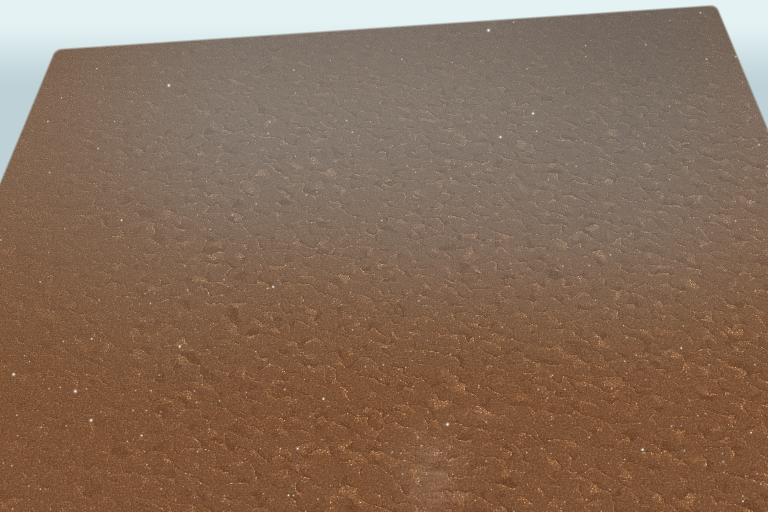
This texture is drawn by a Shadertoy shader. Its source:

```glsl
// A brown glitter-leather panel seen in perspective against a pale wall.
// Warped cells with lit upper rims make the pebbled grain; hashed dots gather
// on the rims as glitter, and a grey haze of reflected light lies on top.

vec2 hash2(vec2 p) {
    vec3 q = fract(p.xyx * vec3(0.1031, 0.1030, 0.0973));
    q += dot(q, q.yzx + 33.33);
    return fract((q.xx + q.yz) * q.zy);
}

float corner(vec2 cell, vec2 offset) {
    return dot(hash2(cell) * 2.0 - 1.0, offset);
}

float gradientNoise(vec2 p) {
    vec2 i = floor(p), f = p - i;
    vec2 u = f * f * f * (f * (f * 6.0 - 15.0) + 10.0);
    vec2 e = vec2(1, 0);
    return mix(mix(corner(i, f), corner(i + e, f - e), u.x),
               mix(corner(i + e.yx, f - e.yx), corner(i + 1.0, f - 1.0), u.x), u.y);
}

float smoothMax(float a, float b, float k) {
    float h = max(k - abs(a - b), 0.0) / k;
    return max(a, b) + h * h * k * 0.25;
}

// Signed distance to the tilted panel, negative inside
float panelDistance(vec2 p) {
    vec2 topLeft = vec2(0.107, 0.903), topRight = vec2(1.397, 0.99);
    float left = dot(p - topLeft, vec2(-0.924, 0.382));
    float right = dot(p - topRight, vec2(0.923, 0.384));
    float top = dot(p - topLeft, vec2(-0.067, 0.998));
    return smoothMax(smoothMax(left, top, 0.012), right, 0.012);
}

// Pebbled grain: x is the lit upper rim, y the shadow under it
vec2 pebbles(vec2 p) {
    vec2 w = mat2(1.0, 0.25, -0.25, 1.0) * p * vec2(27.0, 37.0);
    w += 0.9 * vec2(gradientNoise(w * 0.8), gradientNoise(w * 0.8 + 17.0));
    w += 0.35 * vec2(gradientNoise(w * 2.3 + 3.0), gradientNoise(w * 2.3 + 29.0));
    vec2 id = floor(w), nearest = vec2(0);
    float first = 9.0, second = 9.0;
    for (int j = -1; j <= 1; j++)
    for (int i = -1; i <= 1; i++) {
        vec2 cell = id + vec2(i, j);
        vec2 r = w - cell - hash2(cell + 61.0);
        float d = length(r);
        second = min(second, max(first, d));
        if (d < first) { first = d; nearest = r; }
    }
    float edge = second - first;
    float up = (nearest.y + 0.3 * nearest.x) / max(first, 0.001);
    float broken = smoothstep(-0.3, 0.25, gradientNoise(w * 1.1 + 11.0));
    float lit = smoothstep(0.42, 0.08, edge) * smoothstep(0.0, 0.7, up);
    float dark = smoothstep(0.50, 0.05, edge) * smoothstep(0.0, 0.7, -up);
    return vec2(lit, dark) * broken;
}

// One soft dot in a share of the grid cells: x is brightness, y is tint
vec2 sparkle(vec2 p, float cells, float share, float radius) {
    vec2 g = p * cells, id = floor(g);
    vec2 centre = 0.2 + 0.6 * hash2(id + 41.0);
    vec2 rnd = hash2(id + 7.0);
    float d = length(fract(g) - centre) / cells;
    float size = radius * (0.6 + 0.6 * rnd.y);
    return vec2(exp(-d * d / (size * size)) * step(rnd.x, share), rnd.y);
}

void mainImage(out vec4 fragColor, in vec2 fragCoord) {
    vec2 p = fragCoord / iResolution.y;
    p.x += 0.5 * (1.497 - iResolution.x / iResolution.y);
    vec2 surface = (p - vec2(0.75, 0.0)) / (1.0 - 0.37 * p.y);

    // Wall, bluer and darker beside the panel
    vec3 wall = mix(vec3(0.895, 0.95, 0.955), vec3(0.74, 0.82, 0.84),
                    smoothstep(0.97, 0.82, p.y));

    // Brown base with a slow, wide grey haze
    float drift = 0.07 * gradientNoise(p * vec2(2.2, 3.0) + 3.0);
    float haze = smoothstep(0.18, 0.78, p.y + drift);
    haze *= mix(0.45, 1.0, smoothstep(-0.12, 0.42, p.x - 0.1 * p.y));
    haze *= 1.0 - 0.2 * smoothstep(1.25, 1.5, p.x);
    vec3 leather = mix(vec3(0.485, 0.325, 0.212), vec3(0.52, 0.47, 0.43), haze);
    leather *= 1.0 - 0.07 * smoothstep(0.78, 1.0, p.y);
    leather -= 0.04 * exp(-14.0 * dot(p - vec2(1.27, 0.9), p - vec2(1.27, 0.9)));

    // Pebbles, weaker at the left and the far edge
    float strength = mix(0.4, 1.0, smoothstep(0.0, 0.5, p.x));
    strength *= 1.0 - 0.65 * smoothstep(0.65, 0.98, p.y);
    vec2 relief = pebbles(surface) * strength;
    leather += relief.x * mix(vec3(0.085, 0.066, 0.045), vec3(0.07, 0.052, 0.036), haze);
    leather -= relief.y * mix(vec3(0.055, 0.050, 0.042), vec3(0.050, 0.045, 0.040), haze);

    // Fine grain everywhere, crisp golden glitter mostly on the rims
    float grain = gradientNoise(surface * 230.0) + gradientNoise(surface * 390.0 + 9.0);
    float glitter = mix(1.0, 0.5, haze);
    leather += grain * glitter * (0.8 + 0.7 * relief.x) * vec3(0.115, 0.098, 0.078);
    vec2 gold = sparkle(surface, 185.0, 0.36, 0.0014);
    vec3 goldTint = mix(vec3(0.26, 0.17, 0.07), vec3(0.18, 0.20, 0.17), gold.y);
    leather += gold.x * goldTint * glitter * (0.5 + 1.0 * relief.x);

    // Pale scuffs near the bottom
    vec2 s = (p - vec2(0.84, 0.07)) / vec2(0.055, 0.09);
    vec2 t = (p - vec2(0.95, 0.19)) / vec2(0.05, 0.014);
    float streak = 0.5 + gradientNoise(p * vec2(24.0, 110.0));
    leather += (exp(-dot(s, s)) + 0.5 * exp(-dot(t, t))) * streak * vec3(0.10, 0.12, 0.14);

    // Sparse bright sparks in two sizes
    vec2 big = sparkle(p, 10.0, 0.12, 0.0025);
    vec2 small = sparkle(p + 3.7, 42.0, mix(0.22, 0.08, smoothstep(0.0, 0.5, p.y)), 0.0015);
    leather = mix(leather, mix(vec3(0.85, 0.92, 1.0), vec3(0.97, 0.98, 0.95), big.y), big.x);
    leather = mix(leather, mix(vec3(0.80, 0.77, 0.98), vec3(0.82, 0.92, 0.80), small.y), 0.75 * small.x);

    // Soft outline
    float blur = max(0.003, 1.0 / iResolution.y);
    float outside = smoothstep(-blur, blur, panelDistance(p));
    fragColor = vec4(clamp(mix(leather, wall, outside), 0.0, 1.0), 1.0);
}
```
